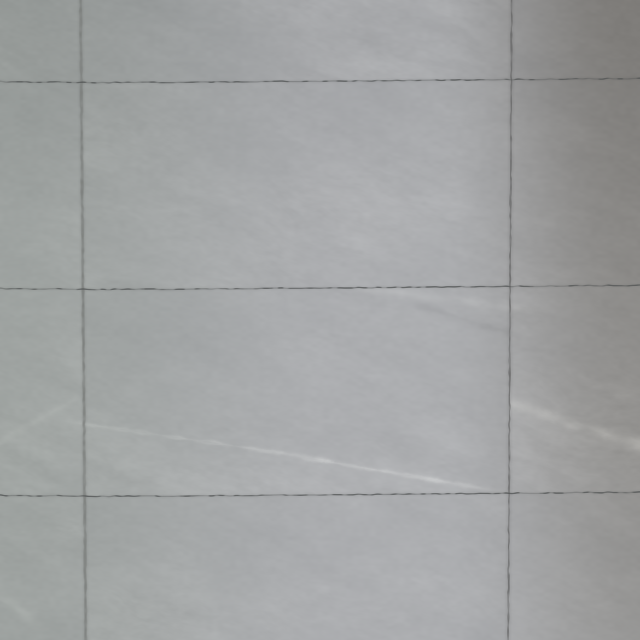
Give the GLSL for this texture, as a three.js fragment shader.

```glsl
// Large grey stone tiles: one full column between two cut ones, split by three level joints.
// Slanted, stretched noise gives each tile its own streaks; a few pale veins cross the lower
// tiles, thin broken joints are drawn on top, and soft light falls off to the right.
varying vec2 vUv;

float hash(vec2 p) {
  vec3 q = fract(p.xyx * vec3(0.1031, 0.1030, 0.0973));
  q += dot(q, q.yzx + 33.33);
  return fract((q.x + q.y) * q.z);
}

float noise(vec2 p) {
  vec2 i = floor(p), f = fract(p);
  f = f * f * (3.0 - 2.0 * f);
  return mix(mix(hash(i), hash(i + vec2(1.0, 0.0)), f.x),
             mix(hash(i + vec2(0.0, 1.0)), hash(i + vec2(1.0, 1.0)), f.x), f.y);
}

// Layered noise centred on zero
float fbm(vec2 p) {
  float sum = 0.0, amp = 0.5;
  for (int i = 0; i < 5; i++) {
    sum += amp * (noise(p) - 0.5);
    p = p * 2.03 + 17.3;
    amp *= 0.55;
  }
  return sum;
}

// Uneven mineral vein from a to b, fading at both ends
float vein(vec2 p, vec2 a, vec2 b, float width) {
  vec2 ab = b - a;
  float t = dot(p - a, ab) / dot(ab, ab);
  float d = length(p - a - ab * t) + 0.007 * fbm(p * vec2(40.0, 70.0));
  float ends = smoothstep(0.0, 0.2, t) * smoothstep(1.0, 0.8, t);
  float core = exp(-d * d / (width * width)) + 0.2 * exp(-abs(d) / (width * 3.0));
  return core * ends * (0.25 + 0.65 * noise(p * vec2(35.0, 70.0)));
}

// Soft-edged line of the given half width
float joint(float d, float halfWidth) {
  return 1.0 - smoothstep(halfWidth * 0.2, halfWidth * 1.8, abs(d));
}

void main() {
  vec2 p = vUv;

  // Tile grid, with columns widening slightly upward and rows rising to the right
  float columnWidth = mix(0.660, 0.6735, p.y);
  float column = (p.x - mix(0.134, 0.126, p.y)) / columnWidth;
  float rise = 0.0085 * sqrt((p.x - 0.2) * (p.x - 0.2) + 0.002);
  float row = (p.y - 0.2242 - rise) / 0.3232;
  vec2 tile = floor(vec2(column, row));
  float tileTone = hash(tile + 7.0) - 0.5;

  // Light: greenish at left, cool in the middle, brown shade at right
  vec3 stone = mix(vec3(0.622, 0.640, 0.631), vec3(0.677, 0.683, 0.693),
                   smoothstep(0.0, 0.55, p.x));
  stone *= 1.0 - 0.05 * smoothstep(0.55, 1.0, p.y) * (1.0 - 0.5 * p.x);
  float shade = smoothstep(0.68, 1.0, p.x + 0.04 * (p.y - 0.5));
  stone *= mix(vec3(1.0), mix(vec3(0.88, 0.87, 0.85), vec3(0.77, 0.75, 0.72), p.y), shade);
  stone *= 1.0 + 0.012 * tileTone;

  // Streaks slanting down to the right, broad clouds and fine grain
  vec2 offset = tile * vec2(13.7, 29.1) + 60.0;
  vec2 slant = vec2(p.x * 0.94 - p.y * 0.34, p.x * 0.34 + p.y * 0.94);
  slant.y += 0.04 * fbm(p * 6.0 + offset);
  float streaks = fbm(slant * vec2(9.0, 36.0) + offset);
  float clouds = fbm(p * vec2(3.5, 6.0) + offset + 9.0);
  float patches = smoothstep(-0.15, 0.25, clouds);
  float fine = fbm(vec2(slant.x, slant.y - 0.12 * p.x) * vec2(45.0, 120.0) + offset);
  stone += 0.038 * streaks * (0.5 + patches) + 0.024 * fine * (0.6 + 0.6 * patches);
  stone += vec3(0.052, 0.050, 0.046) * clouds;
  stone += 0.012 * (noise(p * vec2(110.0, 170.0)) - 0.5);

  // Pale veins, and a feathered band under the middle joint
  float pale = 0.7 * vein(p, vec2(0.080, 0.345), vec2(0.56, 0.275), 0.0028);
  pale += 1.2 * vein(p, vec2(0.40, 0.298), vec2(0.800, 0.229), 0.0032);
  pale += step(1.0, column) * vein(p, vec2(0.730, 0.390), vec2(1.14, 0.262), 0.0080);
  pale += 0.35 * vein(p, vec2(-0.06, 0.275), vec2(0.140, 0.390), 0.0060);
  pale += 0.5 * vein(p, vec2(-0.06, 0.120), vec2(0.070, 0.015), 0.0080);
  pale += 0.5 * vein(p, vec2(0.52, 0.556), vec2(0.86, 0.512), 0.0070) * step(row, 1.0);
  stone += vec3(0.080, 0.080, 0.075) * pale;
  stone -= 0.04 * vein(p, vec2(0.63, 0.529), vec2(0.83, 0.470), 0.0060);

  // Joints: soft uprights and thinner level lines, wavering and broken into dashes
  float wobbleX = 0.0014 * (noise(vec2(p.y * 110.0, tile.x + 3.0)) - 0.5);
  float wobbleY = 0.0014 * (noise(vec2(p.x * 100.0, 31.0)) - 0.5);
  float upright = (column - floor(column + 0.5)) * columnWidth + wobbleX;
  float level = (row - floor(row + 0.5)) * 0.3232 + wobbleY;
  float leftSide = 1.0 - step(0.5, p.x);
  float wearX = 0.55 + 0.45 * noise(vec2(p.y * 130.0, 5.0 + leftSide * 8.0));
  float dashes = noise(vec2(p.x * 130.0, floor(row + 0.5) * 9.0 + 50.0));
  float wearY = 0.35 + 0.65 * smoothstep(0.1, 0.9, dashes);
  stone *= 1.0 - 0.05 * joint(upright, 0.0040) - 0.03 * joint(level, 0.0030);
  vec3 uprightColor = mix(vec3(0.39, 0.39, 0.39), vec3(0.47, 0.48, 0.47), leftSide);
  stone = mix(stone, uprightColor, 0.78 * wearX * joint(upright, mix(0.0013, 0.0020, leftSide)));
  stone = mix(stone, vec3(0.31, 0.32, 0.32), 0.75 * wearY * joint(level, 0.0011));

  gl_FragColor = vec4(clamp(stone, 0.0, 1.0), 1.0);
}
```
